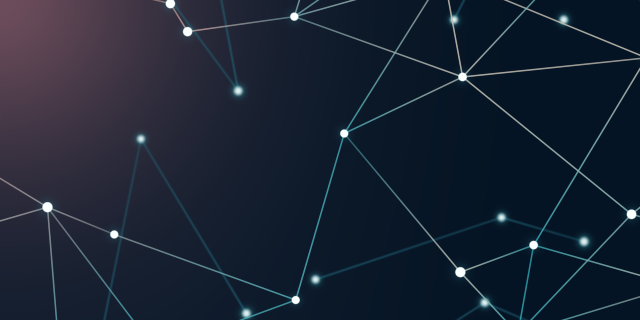
Give the GLSL for this background, as a WebGL 2 fragment shader.

```glsl
#version 300 es
precision highp float;
// A network of glowing nodes joined by thin lines over a mauve to navy gradient.
// Each layer scatters one node per cell of a tilted grid and links neighbours;
// a soft teal layer lies behind a sharp layer of cream, rose and cyan lines.

uniform vec2 u_resolution;
out vec4 fragColor;

const vec3 NAVY = vec3(0.018, 0.078, 0.14);
const vec3 SLATE = vec3(0.045, 0.10, 0.165);
const vec3 MAUVE = vec3(0.38, 0.20, 0.19);
const vec3 ROSE = vec3(0.78, 0.58, 0.58);
const vec3 CREAM = vec3(0.80, 0.77, 0.72);
const vec3 CYAN = vec3(0.20, 0.66, 0.71);
const vec3 TEAL = vec3(0.13, 0.42, 0.50);
const vec3 WHITE = vec3(0.98, 1.0, 1.0);

struct Layer {
    float cell, seed, tilt;      // grid spacing, variation, rotation
    float width, blur;           // line half width and edge softness
    float radius, nodeBlur;      // node size and edge softness
    float links, opacity, depth; // link chance, line strength, 0 front to 1 back
};

float hash(vec2 p, float seed) {
    vec3 q = fract(vec3(p.xyx) * vec3(0.1031, 0.1030, 0.0973) + seed * 0.137);
    q += dot(q, q.yzx + 33.33);
    return fract((q.x + q.y) * q.z);
}

mat2 rotation(float a) {
    return mat2(cos(a), sin(a), -sin(a), cos(a));
}

// Distance to segment ab in x, position along it in y
vec2 segment(vec2 p, vec2 a, vec2 b) {
    vec2 ab = b - a;
    float t = clamp(dot(p - a, ab) / dot(ab, ab), 0.0, 1.0);
    return vec2(length(p - a - ab * t), t);
}

float disc(float d, float radius, float blur) {
    return 1.0 - smoothstep(radius - blur, radius + blur, d);
}

vec2 nodeAt(vec2 id, Layer l) {
    vec2 jitter = vec2(hash(id, l.seed), hash(id, l.seed + 1.0));
    return (id + mix(vec2(0.12), vec2(0.88), jitter)) * l.cell;
}

bool nodeExists(vec2 id, Layer l) {
    return hash(id, l.seed + 2.0) < 0.88;
}

// Line colour: rose near the upper left, otherwise cream or cyan
vec3 tintAt(vec2 pos, float pick, float depth) {
    float warmth = 1.0 - smoothstep(0.5, 1.2, distance(pos, vec2(0.1, 1.0)));
    vec3 cool = mix(CREAM, CYAN, smoothstep(0.4, 0.75, pick));
    return mix(mix(cool, ROSE, warmth * 0.8), TEAL, depth);
}

vec3 drawLinks(vec3 col, vec2 p, mat2 turn, Layer l) {
    vec2 home = floor(p / l.cell);
    for (int k = 0; k < 36; k++) {
        vec2 a = home + vec2(k % 3, (k / 3) % 3) - 1.0;
        int way = k / 9;
        vec2 b = a + (way == 0 ? vec2(1, 0) : vec2(way - 2, 1));
        if (!nodeExists(a, l) || !nodeExists(b, l)) continue;
        vec2 pa = nodeAt(a, l), pb = nodeAt(b, l);
        // Links thin out in a quiet zone below the centre
        float quiet = distance((pa + pb) * 0.5 * turn, vec2(0.95, 0.3));
        float chance = l.links * mix(0.25, 1.0, smoothstep(0.15, 0.45, quiet));
        if (hash(a + b, l.seed + 3.0 + float(way)) > chance) continue;
        vec2 s = segment(p, pa, pb);
        vec3 tintA = tintAt(pa * turn, hash(a, l.seed + 8.0), l.depth);
        vec3 tintB = tintAt(pb * turn, hash(b, l.seed + 8.0), l.depth);
        float fade = mix(1.0, 0.55, hash(a + b, l.seed + 9.0) * s.y);
        col = mix(col, mix(tintA, tintB, s.y), disc(s.x, l.width, l.blur) * l.opacity * fade);
    }
    return col;
}

vec3 drawNodes(vec3 col, vec2 p, Layer l) {
    vec2 home = floor(p / l.cell);
    for (int k = 0; k < 9; k++) {
        vec2 id = home + vec2(k % 3, k / 3) - 1.0;
        if (!nodeExists(id, l)) continue;
        float d = distance(p, nodeAt(id, l));
        float radius = l.radius * mix(0.85, 1.1, hash(id, l.seed + 10.0));
        float halo = exp(-pow(d / (radius * 1.6), 2.0));
        col = mix(col, CYAN, halo * mix(0.2, 0.65, l.depth));
        col = mix(col, WHITE, disc(d, radius, l.nodeBlur) * mix(1.0, 0.85, l.depth));
    }
    return col;
}

vec3 drawLayer(vec3 col, vec2 p, Layer l) {
    mat2 turn = rotation(l.tilt);
    vec2 q = turn * p;
    return drawNodes(drawLinks(col, q, turn, l), q, l);
}

void main() {
    vec2 p = gl_FragCoord.xy / u_resolution.y;
    float aa = 0.5 / u_resolution.y;

    // Background: mauve light from the upper left corner
    vec3 col = mix(SLATE, NAVY, smoothstep(0.5, 1.7, p.x));
    col += MAUVE * exp(-2.4 * pow(distance(p, vec2(0.0, 1.0)), 1.6));

    Layer back = Layer(0.46, 21.0, 0.5, 0.003, 0.003 + aa, 0.011, 0.007 + aa, 0.3, 0.6, 1.0);
    Layer front = Layer(0.37, 5.0, -0.3, 0.0024, 0.0005 + aa, 0.0148, 0.001 + aa, 0.52, 0.85, 0.0);
    col = drawLayer(col, p, back);
    col = drawLayer(col, p, front);
    fragColor = vec4(col, 1.0);
}
```
